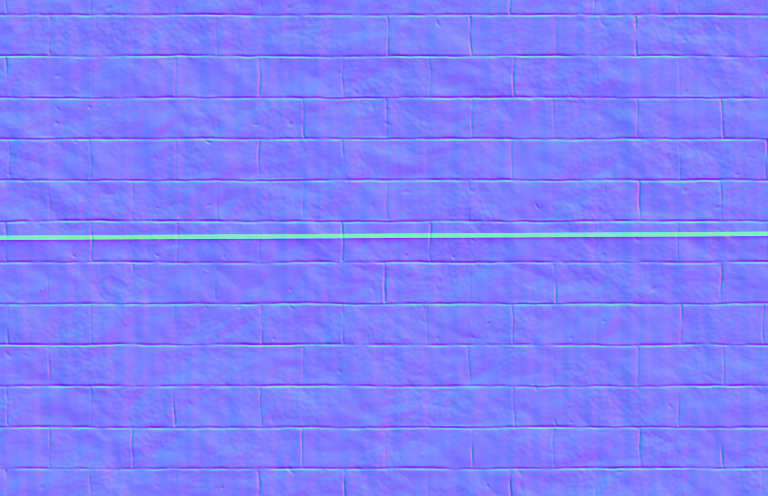
Reproduce this texture map procedurally as a WebGL 2 fragment shader.

```glsl
#version 300 es
precision highp float;
// Tangent-space normal map of a worn, painted brick wall crossed by a thin ledge.

uniform vec2 u_resolution;
out vec4 outColor;

// Lengths are fractions of the canvas height.
#define COURSE_HEIGHT 0.0831
#define BRICK_LENGTH 0.1697
#define WALL_ORIGIN vec2(0.099, 0.9692)
#define JOINT_WIDTH 0.0027
#define JOINT_DEPTH 0.0021
#define LEDGE_Y 0.5205
#define LEDGE_TILT 0.0080
#define LEDGE_WIDTH 0.0085
#define LEDGE_SLOPE 1.75
#define ROUGHNESS 1.0
#define CHIP_DENSITY 0.16

float hash(vec2 p) {
  vec3 q = fract(vec3(p.xyx) * vec3(0.1031, 0.1030, 0.0973));
  q += dot(q, q.yzx + 33.33);
  return fract((q.x + q.y) * q.z);
}

vec2 gradientAt(vec2 cell) {
  float angle = 6.28318 * hash(cell + 71.0);
  return vec2(cos(angle), sin(angle));
}

float gradientNoise(vec2 p) {
  vec2 i = floor(p), f = p - i;
  vec2 u = f * f * f * (f * (f * 6.0 - 15.0) + 10.0);
  vec2 e = vec2(1.0, 0.0);
  float bottom = mix(dot(gradientAt(i), f), dot(gradientAt(i + e), f - e), u.x);
  float top = mix(dot(gradientAt(i + e.yx), f - e.yx),
                  dot(gradientAt(i + 1.0), f - 1.0), u.x);
  return mix(bottom, top, u.y);
}

float groove(float d, float width) {
  return exp(-d * d / (width * width));
}

// Running bond: bed joints between courses, staggered head joints inside them.
float jointHeight(vec2 p) {
  p.y += 0.0018 * gradientNoise(p * vec2(7.0, 5.0)) + 0.0012 * gradientNoise(p * 37.0);
  p.x += 0.0045 * gradientNoise(p * 23.0 + 40.0);
  float v = (p.y - WALL_ORIGIN.y) / COURSE_HEIGHT;
  float bed = round(v), course = floor(v);
  float bedDist = (v - bed) * COURSE_HEIGHT;
  // Paint fills the joint in places; the lip makes one side steeper.
  float wear = gradientNoise(vec2(p.x * 6.0, bed * 7.3));
  float breaks = gradientNoise(vec2(p.x * 27.0, bed * 5.7 + 30.0));
  float bedStrength = clamp(0.85 + 1.1 * wear + 1.3 * breaks, 0.12, 1.5);
  float lip = 0.9 * (hash(vec2(bed, 9.0)) - 0.5) + 1.8 * wear;
  float h = groove(bedDist, JOINT_WIDTH) * (bedStrength + lip * bedDist / JOINT_WIDTH);

  float stagger = 0.5 * mod(course + 1.0, 2.0);
  float u = (p.x - WALL_ORIGIN.x) / BRICK_LENGTH - stagger;
  float head = round(u);
  vec2 id = vec2(head, course);
  float headDist = (u - head) * BRICK_LENGTH + 0.007 * (hash(id + 5.0) - 0.5);
  float headStrength = mix(0.05, 1.1, pow(hash(id + 17.0), 1.6));
  headStrength *= clamp(0.9 + 2.2 * gradientNoise(p * 21.0 + 9.0), 0.1, 1.5);
  headStrength *= smoothstep(0.0, 0.006, abs(bedDist));
  float side = 2.4 * (hash(id + 29.0) - 0.5) * headDist / JOINT_WIDTH;
  h += groove(headDist, JOINT_WIDTH) * headStrength * (1.0 + side);
  return -JOINT_DEPTH * h;
}

// Steep top face, then an underside that fades into the wall below.
float ledgeHeight(vec2 p) {
  float d = p.y - LEDGE_Y - LEDGE_TILT * p.x / 1.55;
  float halfWidth = 0.5 * LEDGE_WIDTH;
  float below = max(-d - halfWidth, 0.0);
  float ramp = -LEDGE_SLOPE * clamp(d, -halfWidth, halfWidth);
  return ramp + 0.0024 * exp(-below / 0.0035) + 0.0030 * exp(-below / 0.025);
}

// Sparse pits and scratches of random direction, denser in some patches.
float chipHeight(vec2 p) {
  vec2 g = p * 30.0, cell = floor(g);
  float angle = 3.14159 * hash(cell + 3.0);
  vec2 axis = vec2(cos(angle), sin(angle));
  vec2 d = g - cell - 0.5 - 0.2 * (vec2(hash(cell + 7.0), hash(cell + 11.0)) - 0.5);
  d = vec2(dot(d, axis), dot(d, vec2(-axis.y, axis.x)));
  d.y += 0.6 * d.x * d.x;
  float stretch = mix(1.0, 0.35, hash(cell + 43.0));
  float patchiness = 1.0 + 2.5 * gradientNoise(cell * 0.17 + 5.0);
  float present = step(hash(cell + 23.0), CHIP_DENSITY * patchiness);
  float size = mix(0.07, 0.13, hash(cell + 37.0));
  float depth = 0.0024 * (hash(cell + 51.0) - 0.7);
  return present * depth * groove(length(d * vec2(stretch, 1.0)), size);
}

// Undulating plaster, soft creases, vertical streaks and uneven grain.
float paintHeight(vec2 p) {
  vec2 q = p + 0.03 * vec2(gradientNoise(p * 6.0 + 3.0), gradientNoise(p * 6.0 + 47.0));
  float h = 0.0046 * gradientNoise(q * 5.0);
  h += 0.0038 * gradientNoise(q * vec2(12.0, 15.0) + 13.0);
  h += 0.0030 * abs(gradientNoise(q * vec2(10.0, 14.0) + 33.0));
  h += 0.0015 * gradientNoise(q * vec2(32.0, 38.0) + 27.0);
  float grain = clamp(1.0 + 1.8 * gradientNoise(p * 8.0 + 19.0), 0.3, 2.0);
  h += 0.00040 * grain * gradientNoise(p * 105.0 + 61.0);
  h += 0.0013 * gradientNoise(p * vec2(46.0, 3.5) + 83.0);
  return ROUGHNESS * h;
}

float wallHeight(vec2 p) {
  return jointHeight(p) + ledgeHeight(p) + chipHeight(p) + paintHeight(p);
}

void main() {
  vec2 p = gl_FragCoord.xy / u_resolution.y;
  // Central differences, about one pixel wide, also smooth the edges.
  vec2 e = vec2(max(0.0012, 0.5 / u_resolution.y), 0.0);
  vec2 slope = vec2(wallHeight(p + e) - wallHeight(p - e),
                    wallHeight(p + e.yx) - wallHeight(p - e.yx)) / (2.0 * e.x);
  vec3 normal = normalize(vec3(-slope, 1.0));
  outColor = vec4(0.5 + 0.5 * normal, 1.0);
}
```
